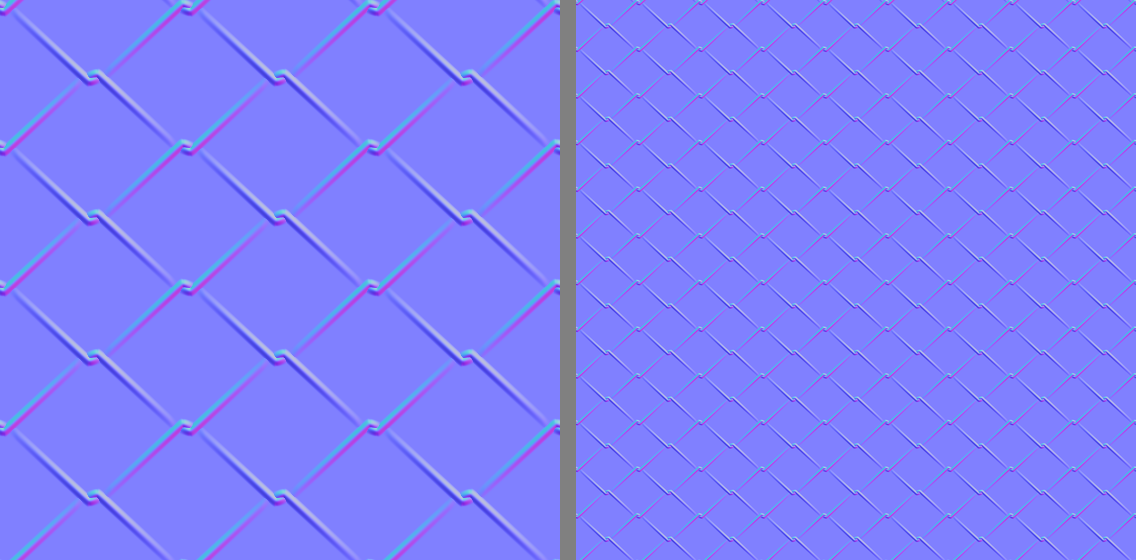
Left: one tile. Right: repeated 3 by 3.
Reproduce this texture map procedurally as a Shadertoy shader.

```glsl
#define REPEATS vec2(3.0, 4.0)
#define CELL vec2(1.0, 0.75)
#define KNOT_OFFSET vec2(0.0, -0.041)
#define WIRE_RADIUS 0.032
#define WIRE_HEIGHT 0.018
#define WIRE_SLOPE -0.93
#define HOOK_SLOPE 0.35
#define HOOK_ROUNDING 0.012
#define SUNKEN_LEVEL 0.17
#define SAMPLE_STEP 0.0025

// Lengths are in cell widths; the canvas holds REPEATS whole cells.
vec2 wrapCell(vec2 p) {
    return p - CELL * floor(p / CELL + 0.5);
}

// One wire: rises from under the far knot, then hooks around this one.
float strandHeight(vec2 p) {
    float run = WIRE_SLOPE * p.x - 0.0434;
    float hook = HOOK_SLOPE * p.x - 0.0156;
    float gap = run - hook;
    float bend = sqrt(gap * gap + HOOK_ROUNDING * HOOK_ROUNDING);
    float centre = 0.5 * (run + hook + bend);
    float slope = 0.5 * (WIRE_SLOPE + HOOK_SLOPE
                + gap * (WIRE_SLOPE - HOOK_SLOPE) / bend);

    float dy = wrapCell(vec2(0.0, p.y - centre)).y;
    float u = dy / (WIRE_RADIUS * sqrt(1.0 + slope * slope));
    float dome = pow(max(1.0 - u * u, 0.0), 3.0);

    float lift = mix(SUNKEN_LEVEL, 1.0, clamp((p.x + 0.43) / 0.36, 0.0, 1.0));
    float ends = smoothstep(-0.46, -0.40, p.x)
               * (1.0 - smoothstep(-0.016, 0.055, p.x));
    return WIRE_HEIGHT * dome * lift * ends;
}

// Two interlocked hooks, each a half turn of the other.
float knotHeight(vec2 p) {
    return max(strandHeight(p), strandHeight(-p));
}

// Alternate knots are mirrored and staggered by half a cell.
float fenceHeight(vec2 p) {
    vec2 mirrored = wrapCell(p - KNOT_OFFSET) * vec2(1.0, -1.0);
    vec2 upright = wrapCell(p - KNOT_OFFSET - 0.5 * CELL);
    return max(knotHeight(mirrored), knotHeight(upright));
}

void mainImage(out vec4 fragColor, in vec2 fragCoord) {
    vec2 p = fragCoord / iResolution.xy * REPEATS * CELL;

    // Surface normal from central differences of the height
    vec2 e = vec2(SAMPLE_STEP, 0.0);
    vec2 gradient = vec2(fenceHeight(p + e.xy) - fenceHeight(p - e.xy),
                         fenceHeight(p + e.yx) - fenceHeight(p - e.yx))
                  / (2.0 * SAMPLE_STEP);
    vec3 normal = normalize(vec3(-gradient, 1.0));

    fragColor = vec4(0.5 + 0.5 * normal, 1.0);
}
```
